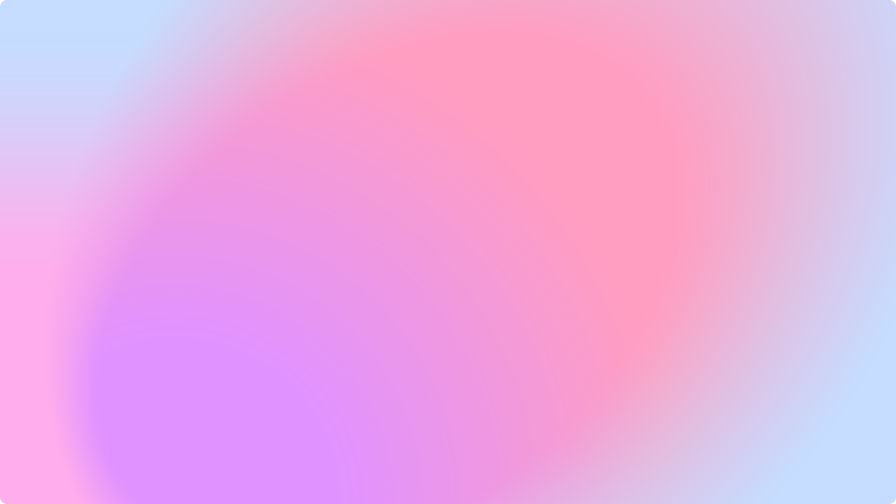
Give the GLSL for this background, as a Shadertoy shader.

```glsl
#define SKY vec3(0.775, 0.865, 1.0)
#define CANDY vec3(1.0, 0.68, 0.925)
#define VIOLET vec3(0.88, 0.575, 1.0)
#define ROSE vec3(1.0, 0.62, 0.755)
#define PAPER vec3(1.0)
#define CORE_CENTER vec2(0.347, 0.0)
#define CORE_RANGE vec2(0.33, 0.98)
#define FADE_POWER 1.4
#define CORNER_RADIUS 0.014

// Normalised radius of a tilted ellipse: 1 on its rim
float ellipseRadius(vec2 p, vec2 center, vec2 radii, float tilt) {
    float c = cos(tilt), s = sin(tilt);
    vec2 d = p - center;
    return length(vec2(c * d.x + s * d.y, c * d.y - s * d.x) / radii);
}

// Opacity falling from the solid inner ellipse to the outer rim
float blobCoverage(vec2 p) {
    float inner = max(ellipseRadius(p, vec2(0.764, 0.41), vec2(0.637, 0.424), 0.635) - 1.0, 0.0);
    float outer = max(1.0 - ellipseRadius(p, vec2(0.984, 0.572), vec2(1.036, 0.785), 0.871), 0.0);
    float fade = outer / max(outer + inner, 1e-4);
    return 1.0 - pow(max(1.0 - fade, 0.0), FADE_POWER);
}

// Signed distance to the rounded canvas border
float cardDistance(vec2 p, vec2 size) {
    vec2 q = abs(p - 0.5 * size) - 0.5 * size + CORNER_RADIUS;
    return length(max(q, 0.0)) + min(max(q.x, q.y), 0.0) - CORNER_RADIUS;
}

void mainImage(out vec4 fragColor, in vec2 fragCoord) {
    vec2 p = fragCoord / iResolution.y;
    vec2 size = iResolution.xy / iResolution.y;

    // Backdrop: blue with a pink lower-left side
    float candy = (1.0 - smoothstep(0.42, 0.95, p.y)) * (1.0 - smoothstep(0.5, 1.0, p.x));
    vec3 color = mix(SKY, CANDY, candy);

    // Soft blob: violet core opening into rose
    float d = distance(p, CORE_CENTER);
    float rose = clamp((d - CORE_RANGE.x) / (CORE_RANGE.y - CORE_RANGE.x), 0.0, 1.0);
    color = mix(color, mix(VIOLET, ROSE, rose), blobCoverage(p));

    // Rounded corners
    float pixel = 1.0 / iResolution.y;
    color = mix(color, PAPER, smoothstep(-0.5 * pixel, 0.5 * pixel, cardDistance(p, size)));

    fragColor = vec4(color, 1.0);
}
```
